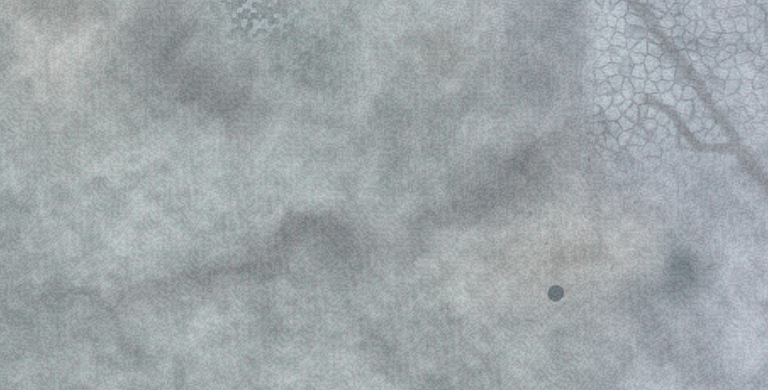
Write a Shadertoy shader that draws this texture.

```glsl
// Weathered grey mineral ground: soft stains, fine grain, a crackled lilac corner and dark spots.
#define GREY vec3(0.622, 0.655, 0.657)
#define LILAC vec3(0.650, 0.676, 0.715)
#define WARM vec3(0.685, 0.685, 0.675)
#define STAIN vec3(0.505, 0.520, 0.535)
#define PALE_CYAN vec3(0.720, 0.775, 0.790)
#define SPOT vec3(0.400, 0.440, 0.470)
#define MOTTLE 0.20
#define GRAIN 0.11
#define GRAIN_SCALE 230.0
#define CRACK_SCALE 30.0
#define PIT_SCALE 34.0

float hash(vec2 p) {
    return fract(sin(dot(p, vec2(127.1, 311.7))) * 43758.5453);
}

float noise(vec2 p) {
    vec2 i = floor(p), f = fract(p);
    f = f * f * (3.0 - 2.0 * f);
    return mix(mix(hash(i), hash(i + vec2(1, 0)), f.x),
               mix(hash(i + vec2(0, 1)), hash(i + vec2(1, 1)), f.x), f.y);
}

float fbm(vec2 p) {
    float sum = 0.0, amp = 0.5;
    for (int i = 0; i < 5; i++) {
        sum += amp * noise(p);
        p = mat2(1.6, 1.2, -1.2, 1.6) * p + 7.3;
        amp *= 0.55;
    }
    return sum / 1.055;
}

// Soft elliptical patch, 1 at its centre
float blob(vec2 p, vec2 centre, vec2 radius) {
    vec2 d = (p - centre) / radius;
    return exp(-dot(d, d));
}

float segment(vec2 p, vec2 a, vec2 b) {
    vec2 d = b - a;
    return length(p - a - d * clamp(dot(p - a, d) / dot(d, d), 0.0, 1.0));
}

// Gap between the two nearest cell centres: 0 on a crack
float cellEdge(vec2 p) {
    vec2 cell = floor(p);
    float nearest = 9.0, second = 9.0;
    for (int y = -1; y <= 1; y++)
    for (int x = -1; x <= 1; x++) {
        vec2 c = cell + vec2(x, y);
        float d = length(c + vec2(hash(c), hash(c + 41.3)) - p);
        second = min(second, max(nearest, d));
        nearest = min(nearest, d);
    }
    return second - nearest;
}

// Small round pits, sparsely scattered
float pits(vec2 p) {
    vec2 cell = floor(p);
    vec2 centre = 0.25 + 0.5 * vec2(hash(cell + 3.1), hash(cell + 8.7));
    float radius = mix(0.05, 0.14, hash(cell + 5.9));
    float disc = 1.0 - smoothstep(radius - 0.05, radius + 0.06, length(fract(p) - centre));
    return disc * step(0.72, hash(cell));
}

void mainImage(out vec4 fragColor, in vec2 fragCoord) {
    vec2 p = fragCoord / iResolution.y;
    vec2 wobble = vec2(fbm(p * 5.0), fbm(p * 5.0 + 31.0)) - 0.5;
    vec2 q = p + 0.22 * wobble;
    float rough = fbm(p * 28.0);
    float ragged = 0.45 + 1.1 * rough;

    // Broad colour zones
    float cool = smoothstep(1.0, 1.8, q.x + 0.25 * (q.y - 0.5));
    float warm = 0.75 * blob(q, vec2(1.43, 0.33), vec2(0.26, 0.20))
               + 0.65 * blob(q, vec2(0.17, 0.90), vec2(0.18, 0.22))
               + 0.35 * blob(q, vec2(1.13, 0.87), vec2(0.10, 0.08));
    vec3 col = mix(mix(GREY, LILAC, cool), WARM, min(warm, 0.85));
    col += 0.024 * blob(q, vec2(0.58, 0.55), vec2(0.34, 0.16));
    col += 0.035 * blob(q, vec2(0.58, 0.23), vec2(0.15, 0.07));
    col += 0.022 * blob(q, vec2(0.10, 0.58), vec2(0.25, 0.20));

    // Brownish stains and the rising dark band
    float bandY = 0.14 + 0.2 * q.x + 0.08 * q.x * q.x;
    float band = exp(-pow((q.y - bandY) / 0.065, 2.0)) * smoothstep(0.1, 0.35, q.x)
               * smoothstep(1.75, 1.4, q.x);
    float patches = exp(-pow(segment(q, vec2(0.36, 0.97), vec2(0.60, 0.73)) / 0.075, 2.0))
                  + 0.65 * blob(q, vec2(1.40, 0.87), vec2(0.11, 0.20))
                  + 0.45 * blob(q, vec2(0.02, 0.28), vec2(0.22, 0.14))
                  + 0.40 * blob(q, vec2(0.98, 0.20), vec2(0.26, 0.17))
                  + 0.40 * blob(q, vec2(1.05, 0.68), vec2(0.32, 0.12));
    col = mix(col, STAIN, clamp((0.62 * band + 0.58 * patches) * ragged, 0.0, 0.85));

    // Mottling and faint slanting swirls
    col += MOTTLE * (fbm(q * 9.0 + 12.0) - 0.5) + 0.14 * (rough - 0.5);
    float swirl = abs(2.0 * noise(mat2(8.0, -14.0, 7.0, 16.0) * (q + 0.3 * wobble)) - 1.0);
    col += 0.022 * (0.5 - swirl);

    // Crackled pale corner with dark veins
    float corner = smoothstep(1.47, 1.57, q.x) * smoothstep(0.50, 0.72, q.y - 0.15 * (q.x - 1.6));
    float edge = cellEdge((p + 0.05 * wobble + 0.012 * rough) * CRACK_SCALE);
    float plate = smoothstep(0.03, 0.28, edge);
    float pale = corner * blob(q, vec2(1.62, 0.83), vec2(0.19, 0.20));
    col = mix(col, PALE_CYAN, 0.55 * pale * plate * ragged);
    col += corner * (0.012 - 0.065 * (1.0 - plate));
    vec2 v = p + 0.07 * wobble;
    float drop = 1.0 - v.y;
    float vein = abs(v.x - 1.63 - 0.75 * drop + 0.2 * drop * drop) * 0.8;
    float branch = min(segment(v, vec2(1.66, 0.74), vec2(1.71, 0.71)),
                   min(segment(v, vec2(1.71, 0.71), vec2(1.77, 0.63)),
                       segment(v, vec2(1.77, 0.63), vec2(1.90, 0.62))));
    float veins = max(smoothstep(0.026, 0.004, vein) * smoothstep(0.40, 0.55, v.y),
                      smoothstep(0.017, 0.004, branch));
    col = mix(col, STAIN, 0.6 * veins);

    // Speckled blue hollow at the top
    float hollow = blob(q, vec2(0.65, 0.97), vec2(0.11, 0.08));
    col = mix(col, SPOT, 0.45 * hollow);
    col = mix(col, PALE_CYAN, 0.75 * hollow * smoothstep(0.50, 0.72, noise(p * 75.0)));

    // Dark smudge with its trail, and one clean round spot
    float smudge = 0.75 * blob(p + 0.07 * wobble, vec2(1.74, 0.31), vec2(0.065, 0.075))
                 + 0.42 * blob(q, vec2(1.62, 0.21), vec2(0.11, 0.07));
    col = mix(col, SPOT, min(smudge * ragged, 0.75));
    float spot = length((p - vec2(1.426, 0.247)) * vec2(1.0, 0.94)) + 0.012 * (rough - 0.5);
    col = mix(col, SPOT, 0.9 * smoothstep(0.022, 0.017, spot));

    // Pits and fine tinted grain
    col -= 0.055 * pits(q * PIT_SCALE) * smoothstep(0.7, 1.2, p.x);
    float grain = noise(p * GRAIN_SCALE) - 0.5;
    float tint = noise(p * GRAIN_SCALE * 0.6 + 57.0) - 0.5;
    col += GRAIN * grain + 0.035 * tint * vec3(1.0, -0.5, -0.3);
    fragColor = vec4(clamp(col, 0.0, 1.0), 1.0);
}
```
